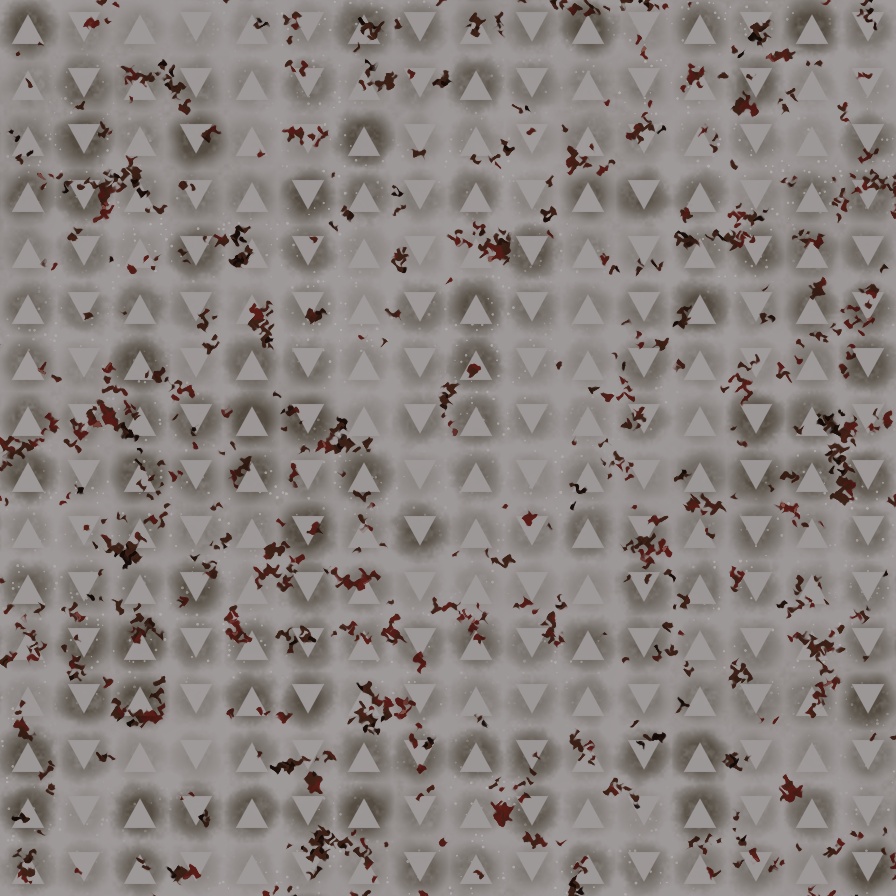
Reproduce this pattern procedurally as a Shadertoy shader.

```glsl
// Weathered grey paint: a 16 by 16 grid of clean triangles, pointing up and down
// in alternate columns, each set in a grainy sprayed halo of varying strength.
// Rust chips are clustered Voronoi flakes; pale dust specks are cellular dots.

#define REPEATS 16.0
#define TRI_HALF vec2(0.29, 0.265)
#define HALO_RADIUS 0.66
#define HALO_STRENGTH 0.95
#define CHIP_SCALE 190.0
#define CHIP_THRESHOLD 0.775
#define SPECK_SCALE 170.0
#define SPECK_SHARE 0.10
#define PAINT vec3(0.62, 0.60, 0.60)
#define GRIME vec3(0.33, 0.30, 0.26)
#define RUST vec3(0.24, 0.13, 0.09)
#define RED_RUST vec3(0.35, 0.11, 0.09)

float hash(vec2 p) {
    vec3 q = fract(p.xyx * vec3(0.1031, 0.1030, 0.0973));
    q += dot(q, q.yzx + 33.33);
    return fract((q.x + q.y) * q.z);
}

vec2 hash2(vec2 p) {
    return vec2(hash(p), hash(p + 71.7));
}

float noise(vec2 p) {
    vec2 i = floor(p), f = fract(p);
    f = f * f * (3.0 - 2.0 * f);
    vec2 e = vec2(0.0, 1.0);
    return mix(mix(hash(i), hash(i + e.yx), f.x),
               mix(hash(i + e.xy), hash(i + e.yy), f.x), f.y);
}

// Signed distance to a triangle with its tip up, in cell units
float triangle(vec2 p) {
    vec2 side = normalize(vec2(2.0 * TRI_HALF.y, TRI_HALF.x));
    return max(dot(vec2(abs(p.x), p.y - TRI_HALF.y), side), -p.y - TRI_HALF.y);
}

// Strongest halo among the surrounding cells
float halo(vec2 p, float wobble) {
    float amount = 0.0;
    for (int y = -1; y <= 1; y++)
    for (int x = -1; x <= 1; x++) {
        vec2 id = floor(p) + vec2(x, y);
        float strength = 0.22 + 0.78 * pow(hash(id + 9.0), 1.6);
        float radius = HALO_RADIUS * (0.8 + 0.2 * strength);
        float r = length(p - id - 0.5) + wobble;
        amount = max(amount, strength * (1.0 - smoothstep(0.2, radius, r)));
    }
    return amount;
}

// Soft-edged Voronoi flakes: x is coverage, y is a tone shared by a cluster
vec2 chips(vec2 uv) {
    vec2 p = uv * CHIP_SCALE;
    p += 0.35 * sin(p.yx * 2.3 + 1.7 * sin(p * 0.9));
    float sharpness = 2.7 * iResolution.y / CHIP_SCALE;
    vec3 sum = vec3(0.0);
    for (int y = -1; y <= 1; y++)
    for (int x = -1; x <= 1; x++) {
        vec2 id = floor(p) + vec2(x, y);
        vec2 site = id + hash2(id);
        vec2 s = site / CHIP_SCALE;
        float cluster = 0.6 * noise(s * 34.0) + 0.4 * noise(s * 83.0 + 40.0)
                      + 0.25 * (hash(id + 5.0) - 0.5);
        float weight = exp(-sharpness * length(p - site));
        float tone = 0.65 * noise(s * 42.0 + 90.0) + 0.35 * hash(id + 17.0);
        sum += weight * vec3(step(CHIP_THRESHOLD, cluster), tone, 1.0);
    }
    return sum.xy / max(sum.z, 1e-20);
}

// Sparse round dots, one at most per cell
float specks(vec2 uv) {
    vec2 p = uv * SPECK_SCALE, id = floor(p);
    float radius = mix(0.12, 0.28, hash(id + 3.0));
    float d = length(fract(p) - 0.3 - 0.4 * hash2(id + 8.0)) - radius;
    float aa = SPECK_SCALE / iResolution.y;
    return step(hash(id + 21.0), SPECK_SHARE) * (1.0 - smoothstep(-0.5 * aa, 0.5 * aa, d));
}

void mainImage(out vec4 fragColor, in vec2 fragCoord) {
    vec2 uv = fragCoord / iResolution.y;
    vec2 grid = uv * REPEATS;

    // Triangle mask, flipped in every second column
    vec2 local = fract(grid) - 0.5;
    local.y *= 1.0 - 2.0 * mod(floor(grid.x), 2.0);
    float aa = REPEATS / iResolution.y;
    float mask = 1.0 - smoothstep(-0.7 * aa, 0.7 * aa, triangle(local + vec2(0.0, 0.02)));

    // Grainy halo and thin drifting dust
    float blotch = noise(uv * 62.0 + 13.0);
    float grain = 0.55 * noise(uv * 150.0) + 0.45 * noise(uv * 330.0 + 7.0);
    float grime = HALO_STRENGTH * halo(grid, 0.16 * (blotch - 0.5) + 0.16 * (grain - 0.5));
    grime *= 0.55 + 0.35 * blotch + 0.6 * grain;
    float drift = smoothstep(0.45, 0.9, noise(uv * 9.0 + 3.0));
    grime += 0.22 * drift * grain;
    grime = clamp(grime, 0.0, 1.0) * (1.0 - 0.97 * mask);

    vec3 color = PAINT * (0.985 + 0.03 * noise(uv * 5.0 + 50.0));
    color = mix(color, GRIME, grime);

    // Pale specks gather in the dusty areas
    float dusty = smoothstep(0.3, 0.8, noise(uv * 11.0 + 27.0));
    color = mix(color, vec3(0.73, 0.72, 0.71), 0.65 * specks(uv) * dusty * (1.0 - mask));

    // Rust chips, brown to red with a few faded pink ones
    vec2 chip = chips(uv);
    vec3 rust = mix(RUST, RED_RUST, smoothstep(0.5, 0.7, chip.y));
    rust = mix(rust, vec3(0.54, 0.33, 0.29), smoothstep(0.84, 0.9, chip.y));
    rust *= mix(0.35, 1.0, smoothstep(0.2, 0.36, chip.y)) * (1.0 - 0.3 * grime);
    color = mix(color, rust, chip.x);

    fragColor = vec4(color, 1.0);
}
```
